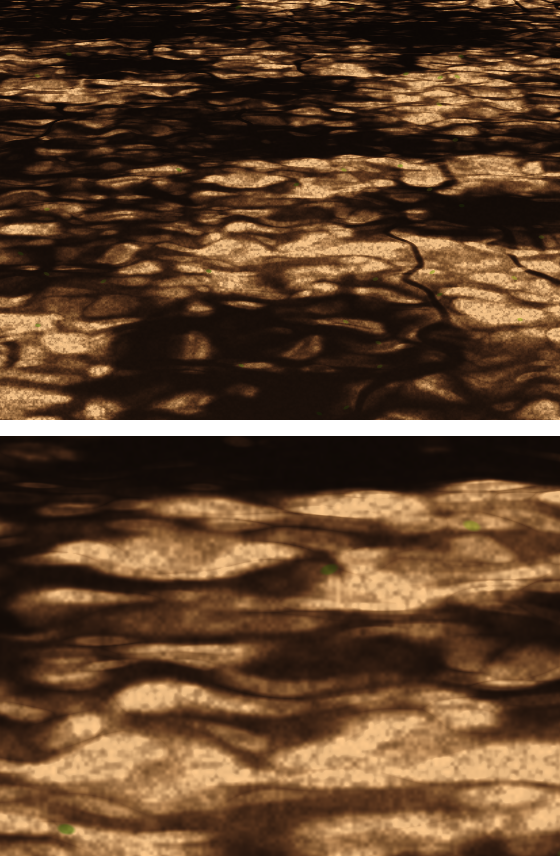
Top, the full canvas; bottom, a detail of the centre.
This texture is drawn by a Shadertoy shader. Its source:

```glsl
// Dappled sunlight on bare brown earth, seen at a low angle under trees.
// Soft elliptical sun flecks, canopy noise and branch shadows are laid on a
// perspective ground plane, summed to one light value and coloured by a ramp.

float hash(vec2 p) {
    vec3 q = fract(p.xyx * vec3(0.1031, 0.1030, 0.0973));
    q += dot(q, q.yzx + 33.33);
    return fract((q.x + q.y) * q.z);
}

float noise(vec2 p) {
    vec2 cell = floor(p), f = fract(p);
    f = f * f * (3.0 - 2.0 * f);
    float low = mix(hash(cell), hash(cell + vec2(1, 0)), f.x);
    float high = mix(hash(cell + vec2(0, 1)), hash(cell + vec2(1, 1)), f.x);
    return mix(low, high, f.y);
}

// One jittered soft ellipse per cell, the brightest one wins
float sunFlecks(vec2 p) {
    vec2 cell = floor(p);
    float light = 0.0;
    for (int j = -1; j <= 1; j++) {
        for (int i = -1; i <= 1; i++) {
            vec2 id = cell + vec2(i, j);
            vec2 center = id + 0.15 + 0.7 * vec2(hash(id + 17.0), hash(id + 43.0));
            vec2 radius = mix(vec2(0.4, 0.32), vec2(0.85, 0.6), hash(id + 71.0));
            float d = length((p - center) / radius);
            float power = mix(0.35, 1.0, hash(id + 97.0));
            light = max(light, power * (1.0 - smoothstep(0.4, 1.0, d)));
        }
    }
    return light;
}

vec3 earthColor(float t, float y) {
    vec3 shade = mix(vec3(0.105, 0.062, 0.038), vec3(0.045, 0.027, 0.019), y);
    vec3 ramp[6] = vec3[6](shade,
        vec3(0.21, 0.12, 0.07), vec3(0.37, 0.22, 0.12), vec3(0.53, 0.36, 0.20),
        vec3(0.71, 0.52, 0.33), vec3(0.91, 0.72, 0.50));
    vec3 color = ramp[0];
    for (int i = 1; i < 6; i++)
        color = mix(color, ramp[i], clamp(t * 5.0 - float(i - 1), 0.0, 1.0));
    return color;
}

void mainImage(out vec4 fragColor, in vec2 fragCoord) {
    vec2 uv = fragCoord / iResolution.y;
    float centerX = 0.5 * iResolution.x / iResolution.y;

    // Ground plane, with the horizon above the upper edge
    vec2 ground = vec2(uv.x - centerX, 1.0) / (1.55 - uv.y);
    vec2 p = ground * vec2(9.0, 28.0) + 50.0;
    vec2 warp = vec2(noise(p * 1.3 + 5.0), noise(p * 1.3 + 31.0)) - 0.5;
    vec2 bent = p + 0.7 * warp;

    // Light through the canopy: broad gaps, flecks and fine litter
    float light = 0.9 * noise(bent * vec2(0.22, 0.38) + 3.0);
    light += 0.25 * noise(bent * vec2(0.6, 0.9) + 60.0);
    light += 0.45 * sunFlecks(bent);
    light += 0.25 * sunFlecks(bent * vec2(1.7, 1.9) + 23.0);
    light += 0.14 * (noise(p * vec2(5.0, 4.0)) - 0.5);
    light += 0.38 * (0.5 - uv.y);

    // Thin branch shadows along the contours of a slow noise
    float branch = abs(noise(bent * vec2(0.6, 0.24) + 140.0) - 0.5);
    float branchPart = smoothstep(0.35, 0.65, noise(p * 0.3 + 80.0));
    light -= 0.35 * branchPart * (1.0 - smoothstep(0.01, 0.07, branch));

    float t = pow(smoothstep(0.27, 1.29, light), 2.1);

    // Gritty soil, strongest near the viewer
    float grain = 0.6 * noise(uv * vec2(150.0, 190.0)) + 0.4 * noise(uv * 310.0 + 9.0) - 0.5;
    t *= 1.0 + grain * mix(0.55, 0.3, uv.y);
    vec3 color = earthColor(t, uv.y) * (1.0 + 0.22 * grain);

    // A few small fallen leaves
    vec2 leafUv = uv * vec2(15.0, 19.0);
    vec2 id = floor(leafUv);
    vec2 leafPos = id + 0.25 + 0.5 * vec2(hash(id + 11.0), hash(id + 29.0));
    vec2 offset = leafUv - leafPos;
    offset.y += offset.x * (hash(id + 53.0) - 0.5);
    float leaf = 1.0 - smoothstep(0.5, 1.0, length(offset / vec2(0.13, 0.1)));
    leaf *= step(0.91, hash(id + 83.0));
    vec3 leafColor = mix(vec3(0.30, 0.40, 0.08), vec3(0.75, 0.68, 0.22), hash(id + 37.0));
    color = mix(color, leafColor * (0.3 + 0.9 * t), 0.75 * leaf);

    fragColor = vec4(color, 1.0);
}
```
